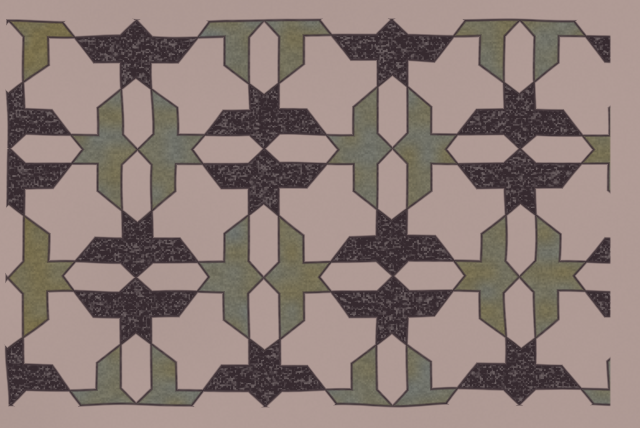
Reproduce this pattern procedurally as a Shadertoy shader.

```glsl
// Hand-coloured lattice of interlocking T-shaped tiles, slim hexagons and pale stars on paper.

float hash(vec2 p) {
    vec3 q = fract(vec3(p.xyx) * 0.1031);
    q += dot(q, q.yzx + 33.33);
    return fract((q.x + q.y) * q.z);
}

float noise(vec2 p) {
    vec2 i = floor(p), f = fract(p);
    f = f * f * (3.0 - 2.0 * f);
    return mix(mix(hash(i), hash(i + vec2(1, 0)), f.x),
               mix(hash(i + vec2(0, 1)), hash(i + vec2(1, 1)), f.x), f.y);
}

// Signed distance to the slanted edge through a hexagon's outer tip
float slant(vec2 q) {
    return dot(q - vec2(0.572, 0.0), vec2(0.79, 0.61));
}

// Two T shapes back to back, opened by the hexagons along x
float tilePair(vec2 q) {
    float hexagon = max(max(q.y - 0.118, slant(q)), dot(q, vec2(-0.69, 0.73)));
    float bar = max(q.y - 0.31, slant(q));
    float stem = max(q.x - 0.118, -slant(vec2(1.0 - q.y, q.x)));
    return max(min(bar, stem), -hexagon);
}

void mainImage(out vec4 fragColor, in vec2 fragCoord) {
    vec2 uv = fragCoord / iResolution.y;
    float soft = max(0.009, 3.4 / iResolution.y);

    // Lattice coordinates with a slight hand wobble
    vec2 grid = (uv - vec2(0.0214, 0.0545)) / 0.2985;
    vec2 g = grid + 0.028 * (vec2(noise(grid * 2.3), noise(grid * 2.3 + 31.0)) - 0.5);
    float border = max(max(-g.y, g.y - 3.0), -g.x - 0.01);

    // Paper
    float grain = noise(uv * 260.0);
    float fibre = noise(uv * vec2(70.0, 190.0) + 9.0);
    vec3 paper = vec3(0.685, 0.602, 0.58);
    paper *= 0.985 + 0.03 * noise(uv * 3.0) + 0.012 * (grain - 0.5);
    vec3 color = paper;
    float line = 1.0;

    // Tiles around the four nearest lattice nodes
    for (int k = 0; k < 4; k++) {
        vec2 id = floor(g) + vec2(k & 1, k >> 1);
        vec2 local = g - id;
        bool green = mod(id.x + id.y, 2.0) > 0.5;
        vec2 q = abs(green ? local.yx : local);
        float d = max(tilePair(q), border);

        // Speckled black pencil
        float speckle = smoothstep(0.35, 0.95, 0.65 * grain + 0.35 * fibre);
        vec3 ink = mix(vec3(0.21, 0.165, 0.185), vec3(0.43, 0.385, 0.39), speckle);

        // Green pencil drifting from ochre to blue grey
        if (green) {
            float side = hash(id * 2.0 + vec2(step(0.0, local.x), 7.0));
            float drift = smoothstep(-0.4, 1.6, id.x) * 0.55 + 0.5 * (side - 0.3);
            drift += 0.7 * (noise(uv * 22.0) - 0.5);
            ink = mix(vec3(0.46, 0.42, 0.29), vec3(0.43, 0.44, 0.42), clamp(drift, 0.0, 1.0));
            ink = mix(ink, vec3(0.30, 0.37, 0.25), 0.65 * smoothstep(0.8, 1.0, side));
            ink *= 0.9 + 0.13 * grain + 0.1 * fibre;
        }
        color = mix(color, ink, smoothstep(soft, -soft, d));
        line = min(line, abs(d));
    }

    // Pencil outlines of uneven pressure
    float stroke = smoothstep(soft, -soft, line - 0.008);
    color = mix(color, vec3(0.235, 0.185, 0.205), stroke * (0.78 + 0.2 * fibre));

    // Trimmed right edge
    color = mix(color, paper, smoothstep(-soft, soft, grid.x - 4.705));
    fragColor = vec4(color, 1.0);
}
```
